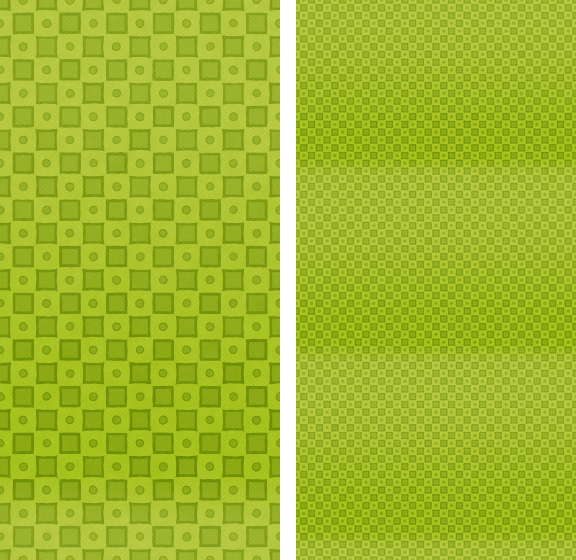
Left: one tile. Right: repeated 3 by 3.
Reproduce this pattern procedurally as a Shadertoy shader.

```glsl
// Lime checkerboard of hand-painted framed squares alternating with small dots.
// Each cell of a 12 x 24 grid gets a distance function with wobbly edges; a
// vertical wash, wrapped cellular blotches and a faint diagonal weave add wear.

const vec2 GRID = vec2(12.0, 24.0);
const float TAU = 6.2831853;

vec2 hash2(vec2 p) {
    vec3 a = fract(p.xyx * vec3(0.1031, 0.1030, 0.0973));
    a += dot(a, a.yzx + 33.33);
    return fract((a.xx + a.yz) * a.zy);
}

// Layered sines with whole cycles over the canvas, so they wrap; about -1..1
float waves(vec2 uv, vec2 cycles) {
    vec2 t = TAU * uv * cycles;
    return 0.4 * sin(t.x + 2.0 * sin(TAU * uv.y * 5.0))
         + 0.35 * sin(t.y + 2.0 * sin(TAU * uv.x * 3.0))
         + 0.25 * sin(2.0 * t.x - t.y + 1.3);
}

// Distance to the nearest scattered point, wrapped at the canvas edge
float cellular(vec2 uv, vec2 size) {
    vec2 p = uv * size, base = floor(p);
    float nearest = 2.0;
    for (int y = -1; y <= 1; y++)
    for (int x = -1; x <= 1; x++) {
        vec2 cell = base + vec2(x, y);
        nearest = min(nearest, length(cell + hash2(mod(cell, size)) - p));
    }
    return nearest;
}

void mainImage(out vec4 fragColor, in vec2 fragCoord) {
    vec2 uv = fragCoord / iResolution.xy;
    float aa = 0.7 * GRID.y / iResolution.y;

    // Cells are centred on whole numbers, so shapes continue across the edges
    vec2 p = uv * GRID;
    vec2 id = floor(p + 0.5);
    vec2 q = p - id;
    vec2 cell = mod(id, GRID);
    vec2 rnd = hash2(cell + 7.0);
    bool isSquare = mod(cell.x + cell.y, 2.0) < 0.5;
    bool pinched = mod(cell.y, 2.0) < 0.5;

    // Vertical wash: pale at both ends, deepest in the lower part
    float deep = smoothstep(0.05, 0.17, uv.y) * (1.0 - smoothstep(0.2, 0.9, uv.y));
    deep = clamp(deep + 0.08 * waves(uv, vec2(3.0, 4.0)), 0.0, 1.0);
    vec3 ground = mix(vec3(0.715, 0.785, 0.255), vec3(0.65, 0.76, 0.115), deep);
    vec3 fill = mix(vec3(0.61, 0.705, 0.18), vec3(0.545, 0.66, 0.075), deep);
    vec3 frame = mix(vec3(0.515, 0.62, 0.10), vec3(0.42, 0.55, 0.015), deep);

    // Uneven brush edges
    vec2 wobble = 0.013 * vec2(waves(uv, vec2(31.0, 47.0)), waves(uv.yx, vec2(53.0, 29.0)));
    vec2 b = q + wobble + 0.02 * (rnd - 0.5);
    vec3 col = ground;
    float blotch = cellular(uv, vec2(18.0, 36.0));

    if (isSquare) {
        // Sides bow inward on pinched rows and slightly outward on the others
        vec2 side = vec2(0.452) + (pinched ? 0.14 : -0.03) * (b.yx * b.yx - 0.1);
        vec2 d = abs(b) - side;
        float outer = max(d.x, d.y);
        vec2 e = abs(q - 0.7 * wobble) - (0.335 + 0.015 * (rnd.y - 0.5));
        float inner = max(e.x, e.y);
        vec3 wash = mix(fill, ground, 0.16 * rnd.x * smoothstep(0.2, 0.7, blotch));
        vec3 paint = mix(frame, fill, 0.18 * rnd.y + 0.15 * smoothstep(0.35, 0.8, blotch));
        paint -= 0.025 * smoothstep(-0.045, 0.0, outer);
        col = mix(col, paint, smoothstep(aa, -aa, outer));
        col = mix(col, wash, smoothstep(aa, -aa, inner));
    } else {
        // Dot with a thin darker rim
        float d = length(b) - 0.18 - 0.02 * (rnd.y - 0.5);
        col = mix(col, fill, smoothstep(aa, -aa, d));
        float rim = smoothstep(0.022 + aa, 0.022 - aa, abs(d + 0.018));
        col = mix(col, frame, (0.65 + 0.25 * rnd.x) * rim);
    }

    // Diagonal weave, patchy paper tone and fine grain
    float weave = sin(TAU * 5.0 * (p.x + p.y)) + sin(TAU * 5.0 * (p.x - p.y));
    float patchy = 0.5 + 0.5 * waves(uv, vec2(7.0, 11.0));
    float grain = cellular(uv, vec2(96.0, 192.0)) - 0.5;
    col += 0.008 * weave * patchy + 0.022 * grain + 0.02 * (0.45 - blotch);

    fragColor = vec4(clamp(col, 0.0, 1.0), 1.0);
}
```
